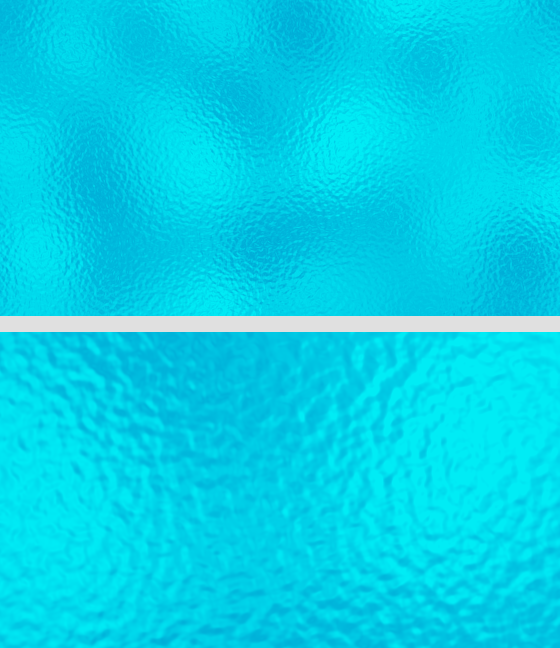
Top: the whole. Bottom: its middle third, enlarged.
This texture is drawn by a WebGL 2 fragment shader. Its source:

```glsl
#version 300 es
precision highp float;
// Soft turquoise clouds seen through finely rippled glass.

#define CLOUD_SCALE 2.8     // cloud cells per canvas height
#define RIPPLE_SCALE 64.0   // ripple cells per canvas height
#define REFRACTION 0.068    // how far a ripple bends the view
#define FINE_RIPPLE 0.32    // height of the second ripple layer
#define CONTRAST 0.87
#define MID_TONE 0.625
#define DEEP_CYAN vec3(0.0, 0.62, 0.815)
#define PALE_CYAN vec3(0.0, 0.925, 0.962)

uniform vec2 u_resolution;
out vec4 fragColor;

const mat2 TURN = mat2(0.8, 0.6, -0.6, 0.8);

// Random unit vector for a lattice point
vec2 latticeDirection(vec2 cell) {
    vec3 h = fract(cell.xyx * vec3(0.1031, 0.1030, 0.0973));
    h += dot(h, h.yzx + 33.33);
    float angle = 6.28318 * fract((h.x + h.y) * h.z);
    return vec2(cos(angle), sin(angle));
}

// Gradient noise, centred on zero
float gradientNoise(vec2 p) {
    vec2 cell = floor(p);
    vec2 f = p - cell;
    vec2 w = f * f * f * (f * (f * 6.0 - 15.0) + 10.0);
    vec2 e = vec2(1.0, 0.0);
    float a = dot(latticeDirection(cell), f);
    float b = dot(latticeDirection(cell + e.xy), f - e.xy);
    float c = dot(latticeDirection(cell + e.yx), f - e.yx);
    float d = dot(latticeDirection(cell + e.xx), f - e.xx);
    return mix(mix(a, b, w.x), mix(c, d, w.x), w.y);
}

// Height of the glass surface, in ripple cells
float glassHeight(vec2 p) {
    return gradientNoise(p + 211.0)
         + FINE_RIPPLE * gradientNoise(TURN * p * 1.8 + 97.0);
}

// Slope of the glass by central differences
vec2 glassSlope(vec2 p) {
    vec2 e = vec2(0.1, 0.0);
    return vec2(glassHeight(p + e.xy) - glassHeight(p - e.xy),
                glassHeight(p + e.yx) - glassHeight(p - e.yx)) / (2.0 * e.x);
}

// Broad light and dark patches behind the glass
float clouds(vec2 p) {
    p = TURN * p * CLOUD_SCALE + 40.0;
    return gradientNoise(p) + 0.28 * gradientNoise(TURN * p * 1.9 + 17.0);
}

void main() {
    vec2 p = gl_FragCoord.xy / u_resolution.y;
    // Vector * TURN rotates the slope back to canvas axes
    vec2 bent = p + REFRACTION * glassSlope(TURN * p * RIPPLE_SCALE) * TURN;
    float tone = clamp(MID_TONE + CONTRAST * clouds(bent), 0.0, 1.0);
    fragColor = vec4(mix(DEEP_CYAN, PALE_CYAN, tone), 1.0);
}
```
